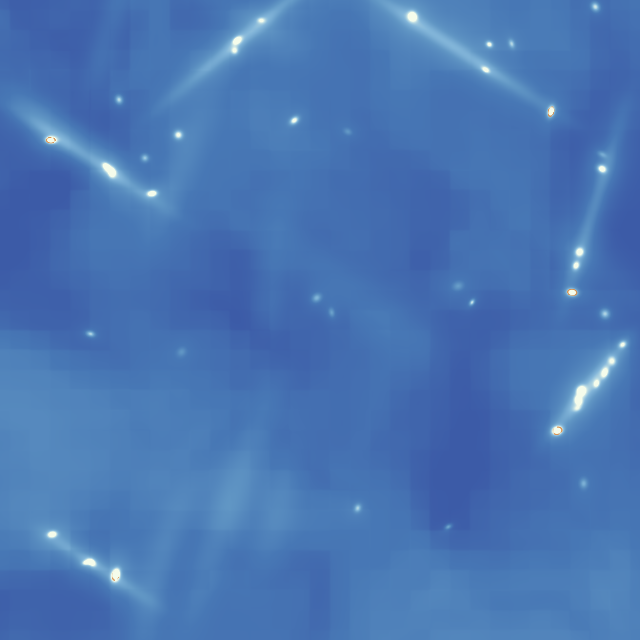
Write a Shadertoy shader that draws this background.

```glsl
// Cosmic web density map: blue gas, slanting filaments and pale compact clumps.
// Noise gas on a coarse soft grid, tapered Gaussian strands around a dark void,
// and small ellipses along them are summed, then passed through a colour ramp.
#define GRID_CELLS 32.0
#define GRID_MIX 0.60
#define GAS_LEVEL 0.245
#define GAS_CONTRAST 0.85
#define VOID_CENTRE vec2(0.50, 0.35)
#define VOID_DEPTH 0.11
#define STRANDS 6
#define WISPS 12
#define CLUMPS_PER_STRAND 4
#define LOOSE_CLUMPS 24
#define CLUMP_RADIUS 0.0075

vec2 hash2(float n) {
    return fract(sin(n * vec2(12.71, 31.17) + 0.7) * 4375.85);
}

float hashCell(vec2 c) {
    vec3 q = fract(c.xyx * vec3(0.1031, 0.1030, 0.0973));
    q += dot(q, q.yzx + 33.33);
    return fract((q.x + q.y) * q.z);
}

float valueNoise(vec2 p) {
    vec2 c = floor(p), f = fract(p);
    f = f * f * (3.0 - 2.0 * f);
    return mix(mix(hashCell(c), hashCell(c + vec2(1, 0)), f.x),
               mix(hashCell(c + vec2(0, 1)), hashCell(c + vec2(1, 1)), f.x), f.y);
}

float fbm(vec2 p) {
    float sum = 0.0, weight = 0.53;
    for (int i = 0; i < 4; i++) {
        sum += weight * valueNoise(p);
        p = mat2(0.8, 0.6, -0.6, 0.8) * p * 2.03 + 7.3;
        weight *= 0.5;
    }
    return sum;
}

float gas(vec2 p) {
    vec2 warp = vec2(fbm(p * 2.2 + 3.1), fbm(p * 2.2 + 11.7)) - 0.5;
    vec2 toVoid = p - VOID_CENTRE;
    return GAS_LEVEL + GAS_CONTRAST * (fbm(p * 3.0 + warp * 1.6 + 20.0) - 0.5)
         - VOID_DEPTH * exp(-9.0 * dot(toVoid, toVoid));
}

// Moves a point towards stepped positions with softened steps.
vec2 softGrid(vec2 p) {
    vec2 q = p * GRID_CELLS;
    return (floor(q) + smoothstep(0.40, 0.60, fract(q))) / GRID_CELLS;
}

vec2 turnTo(vec2 p, vec2 axis) {
    return vec2(dot(p, axis), dot(p, vec2(-axis.y, axis.x)));
}

// q.x runs along the strand, q.y across it.
float strand(vec2 q, float halfLength, float width) {
    float taper = 1.0 - smoothstep(0.15, 1.0, abs(q.x) / halfLength);
    return taper * exp(-q.y * q.y / (width * width));
}

float clump(vec2 offset, float seed, float radius) {
    vec2 h = hash2(seed + 0.37);
    float angle = 3.14159 * h.x;
    vec2 q = turnTo(offset, vec2(cos(angle), sin(angle)));
    q.y *= 1.0 + 0.8 * h.y;
    return dot(q, q) / (radius * radius);
}

vec3 ramp(float d) {
    vec3 c = mix(vec3(0.235, 0.355, 0.655), vec3(0.28, 0.47, 0.71), smoothstep(-0.05, 0.28, d));
    c = mix(c, vec3(0.38, 0.59, 0.77), clamp((d - 0.25) / 0.25, 0.0, 1.0));
    c = mix(c, vec3(0.51, 0.71, 0.85), clamp((d - 0.50) / 0.20, 0.0, 1.0));
    c = mix(c, vec3(0.72, 0.85, 0.89), clamp((d - 0.70) / 0.15, 0.0, 1.0));
    return mix(c, vec3(0.96, 0.99, 0.92), clamp((d - 0.85) / 0.15, 0.0, 1.0));
}

void mainImage(out vec4 fragColor, in vec2 fragCoord) {
    vec2 p = fragCoord / iResolution.y;
    float density = mix(gas(p), gas(softGrid(p)), GRID_MIX);
    float heat = 0.0;

    // Faint broad wisps, gently bent
    for (int i = 0; i < WISPS; i++) {
        vec2 h = hash2(float(i) + 41.0), shape = hash2(float(i) + 83.0);
        float tilt = shape.x < 0.4 ? -0.6 : 0.6 + shape.x;
        vec2 q = turnTo(p - h, vec2(cos(tilt), sin(tilt)));
        q.y += (shape.y - 0.5) * 2.0 * q.x * q.x;
        density += 0.13 * strand(q, 0.12 + 0.14 * shape.y, 0.018 + 0.03 * h.x);
    }

    // Main filaments ringed around the void, with clumps strung along them
    for (int i = 0; i < STRANDS; i++) {
        float n = float(i), swell = sin(0.63 * n), lean = sin(2.2 * n + 0.7);
        float bearing = 0.1 + 0.55 * n + 0.9 * step(5.0, n);
        vec2 centre = VOID_CENTRE + (0.42 + 0.2 * swell) * vec2(cos(bearing), sin(bearing));
        float tilt = lean > 0.0 ? 1.5 - 0.95 * lean : -0.57;
        float halfLength = 0.15 + 0.13 * swell;
        vec2 q = turnTo(p - centre, vec2(cos(tilt), sin(tilt)));
        density += 0.19 * strand(q, halfLength, 0.034) + 0.22 * strand(q, halfLength, 0.011);
        for (int j = 0; j < CLUMPS_PER_STRAND; j++) {
            float seed = n * 7.0 + float(j) + 5.0;
            vec2 h = hash2(seed);
            vec2 spot = vec2((h.x * 1.5 - 0.75) * halfLength, (h.y - 0.5) * 0.018);
            float hot = j == 0 ? 1.0 : 0.0;
            float r2 = clump(q - spot, seed, CLUMP_RADIUS * (0.75 + 0.3 * h.y + 0.3 * hot));
            density += mix(0.35 + 0.5 * h.y, 1.1, hot) * exp(-r2) + 0.11 * exp(-0.1 * r2);
            heat = max(heat, hot * exp(-r2));
        }
    }

    // Loose clumps, denser towards the upper right
    for (int i = 0; i < LOOSE_CLUMPS; i++) {
        float seed = float(i) + 131.0;
        vec2 h = hash2(seed), size = hash2(seed + 60.0);
        float r2 = clump(p - pow(h, vec2(0.65, 0.5)), seed, CLUMP_RADIUS * (0.7 + 0.4 * size.x));
        density += (0.2 + 0.6 * size.y) * exp(-r2) + 0.07 * exp(-0.1 * r2);
    }

    // Broken orange rims on the hottest clumps
    float rim = smoothstep(0.30, 0.45, heat) * (1.0 - smoothstep(0.50, 0.68, heat));
    rim *= smoothstep(0.25, 0.6, valueNoise(p * 220.0));
    fragColor = vec4(mix(ramp(density), vec3(0.83, 0.52, 0.25), 0.85 * rim), 1.0);
}
```
